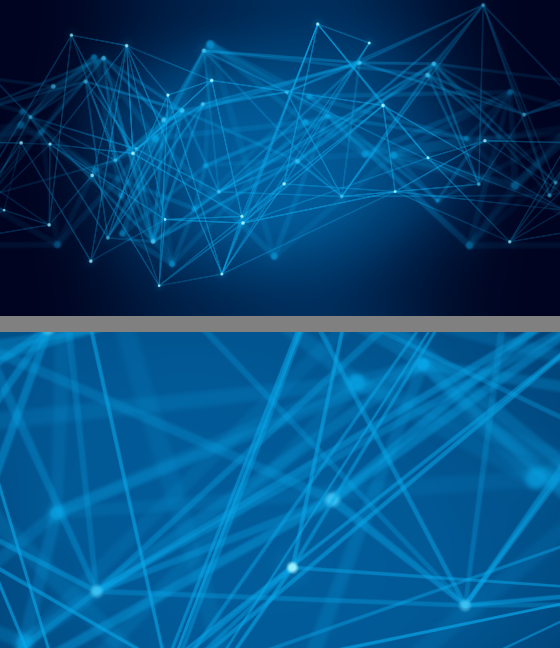
Top: the whole. Bottom: its middle third, enlarged.
Give the GLSL for this background, as a WebGL 2 fragment shader.

```glsl
#version 300 es
precision highp float;

uniform vec2 u_resolution;
out vec4 fragColor;

#define NODES 24
#define LINKS 6
#define LAYERS 3
#define LINK_CHANCE 0.55
#define BAND_CENTRE 0.54
#define BAND_HEIGHT 0.80
#define CROWDING 0.38
#define EDGE_LIGHT 0.38
#define TAU 6.283185

const vec3 NAVY = vec3(0.0, 0.015, 0.125);
const vec3 BLUE = vec3(0.0, 0.19, 0.375);
const vec3 AZURE = vec3(0.005, 0.36, 0.60);
const vec3 LINE = vec3(0.03, 0.66, 0.92);
const vec3 SPARK = vec3(0.62, 0.95, 1.0);

// Per layer, far to near: line half width, line opacity, dot radius, dot opacity
const vec4 STYLE[LAYERS] = vec4[LAYERS](
    vec4(0.0085, 0.17, 0.0140, 0.28),
    vec4(0.0040, 0.38, 0.0085, 0.65),
    vec4(0.0017, 0.75, 0.0062, 0.95));

vec3 hash3(vec2 seed) {
    vec3 h = fract(seed.xyx * vec3(0.1031, 0.1030, 0.0973));
    h += dot(h, h.yxz + 33.33);
    return fract((h.xxy + h.yzz) * h.zyx);
}

// Position (xy) and relative blur (z); the index may run past the last node
vec3 node(int index, int layer, float aspect) {
    vec3 h = hash3(vec2(index % NODES, layer * 31 + 7));
    float s = (float(index) + 2.4 * (h.x - 0.5)) / float(NODES);
    float x = s - CROWDING * sin(TAU * (s - 0.22)) / TAU;
    float y = BAND_CENTRE + BAND_HEIGHT * (h.y - 0.5) - 0.06 * sin(TAU * s);
    return vec3(x * aspect, y, mix(0.6, 1.5, h.z));
}

// Shortest offset on the repeating tile
vec2 wrapOffset(vec2 d, vec2 tile) {
    return d - tile * round(d / tile);
}

float softBand(float d, float width) {
    return 1.0 - smoothstep(0.4 * width, 1.4 * width, d);
}

// Tapered line between two nodes
float link(vec2 p, vec3 a, vec3 b, vec2 style, vec2 tile, float pixel) {
    vec2 q = wrapOffset(p - 0.5 * (a.xy + b.xy), tile);
    vec2 h = 0.5 * (b.xy - a.xy);
    float t = clamp(dot(q, h) / max(dot(h, h), 1e-6), -1.0, 1.0);
    float blur = mix(a.z, b.z, 0.5 + 0.5 * t);
    float width = style.x * blur;
    float drawn = max(width, 0.8 * pixel);
    return softBand(length(q - h * t), drawn) * style.y * width / (drawn * sqrt(blur));
}

float glowField(vec2 uv) {
    vec2 c = 0.5 + 0.5 * cos(TAU * (uv - vec2(0.50, 0.50)));
    float mottle = sin(TAU * (2.0 * uv.x + uv.y)) + sin(TAU * (uv.x - 2.0 * uv.y) + 2.0);
    return clamp(pow(c.x, 0.85) * (0.45 + 0.55 * c.y) * (1.0 + 0.05 * mottle), 0.0, 1.0);
}

void main() {
    vec2 uv = gl_FragCoord.xy / u_resolution;
    float pixel = 1.0 / u_resolution.y;
    vec2 tile = vec2(u_resolution.x * pixel, 1.0);
    vec2 p = uv * tile;

    // Backdrop
    float glow = glowField(uv);
    vec3 colour = mix(NAVY, BLUE, smoothstep(0.0, 0.55, glow));
    colour = mix(colour, AZURE, smoothstep(0.35, 1.0, glow));
    float light = mix(EDGE_LIGHT, 1.0, smoothstep(0.0, 0.6, glow));

    // Networks, from blurred to sharp
    for (int layer = 0; layer < LAYERS; layer++) {
        vec4 style = STYLE[layer];
        float lines = 0.0;
        float dots = 0.0;
        float halo = 0.0;
        for (int i = 0; i < NODES; i++) {
            vec3 a = node(i, layer, tile.x);
            for (int k = 1; k <= LINKS; k++) {
                vec3 chance = hash3(vec2(i * LINKS + k, layer * 17 + 3));
                if (chance.x > LINK_CHANCE) continue;
                vec3 b = node(i + k, layer, tile.x);
                lines += link(p, a, b, style.xy, tile, pixel) * mix(0.55, 1.2, chance.y);
            }
            float d = length(wrapOffset(p - a.xy, tile));
            float radius = style.z * mix(0.7, 1.0, a.z - 0.5);
            dots = max(dots, softBand(d, max(radius, pixel)));
            halo += exp(-d * d / (9.0 * radius * radius));
        }
        float veil = 1.0 - exp(-1.3 * lines - 0.25 * halo * style.y);
        colour = mix(colour, LINE, veil * light);
        vec3 dotColour = mix(LINE, SPARK, float(layer) / float(LAYERS - 1));
        colour = mix(colour, dotColour, dots * style.w * mix(0.6, 1.0, light));
    }

    fragColor = vec4(colour, 1.0);
}
```
